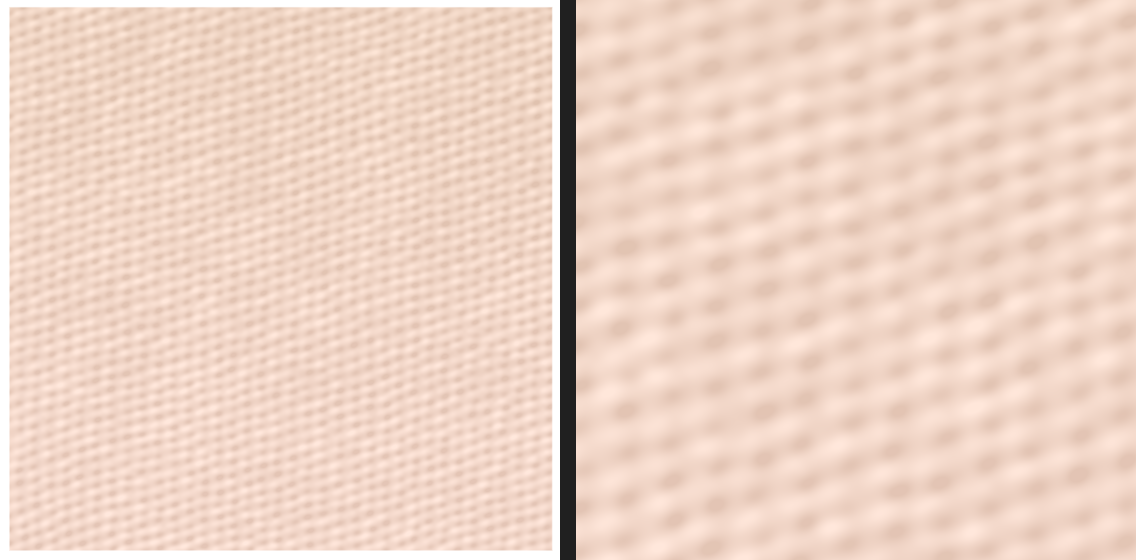
Left, the full canvas; right, a detail of the centre.
Give the GLSL for this texture, as a WebGL 2 fragment shader.

```glsl
#version 300 es
precision highp float;
// Pale pink twill cloth on a white page. Each stitch is a tilted soft highlight
// with a small shadow gap beside it, on a lattice that climbs column by column.
// Hashes vary the stitches; smooth noise bends the rows and mottles the tone.

uniform vec2 u_resolution;
out vec4 outColor;

const vec2 CLOTH_MIN = vec2(0.017, 0.017);
const vec2 CLOTH_MAX = vec2(0.986, 0.987);
const vec2 STITCHES = vec2(36.0, 41.0);      // repeats across and down
const float COLUMN_RISE = 0.34;              // rows climbed per column
const float STITCH_TILT = 0.42;              // radians
const vec2 THREAD_SIZE = vec2(0.0088, 0.0047);
const vec2 GAP_SIZE = vec2(0.0060, 0.0039);
const vec2 GAP_OFFSET = vec2(0.36, -0.46);   // in stitches
const float JITTER = 0.22;
const float THREAD_GAIN = 0.46;
const float GAP_GAIN = 0.50;
const float BASE_TONE = 0.42;

const vec3 PAGE = vec3(1.0);
const vec3 SHADOW = vec3(0.885, 0.768, 0.702);
const vec3 LIGHT = vec3(0.998, 0.905, 0.855);
const vec3 TOP_TINT = vec3(-0.008, -0.008, -0.018);
const vec3 BOTTOM_TINT = vec3(0.008, 0.005, 0.010);

vec2 hash2(vec2 p) {
    vec3 h = fract(vec3(p.xyx) * vec3(0.1031, 0.1030, 0.0973));
    h += dot(h, h.yzx + 33.33);
    return fract((h.xx + h.yz) * h.zy);
}

float valueNoise(vec2 p) {
    vec2 cell = floor(p);
    vec2 f = fract(p);
    f = f * f * (3.0 - 2.0 * f);
    float low = mix(hash2(cell).x, hash2(cell + vec2(1, 0)).x, f.x);
    float high = mix(hash2(cell + vec2(0, 1)).x, hash2(cell + vec2(1, 1)).x, f.x);
    return mix(low, high, f.y);
}

// Soft elliptical spot, brightest at its centre.
float spot(vec2 d, vec2 size) {
    d /= size;
    return exp(-0.5 * dot(d, d));
}

vec2 rotate(vec2 p, float angle) {
    float c = cos(angle), s = sin(angle);
    return vec2(c * p.x + s * p.y, c * p.y - s * p.x);
}

// Sums highlights and gaps of the surrounding stitches.
float weave(vec2 p) {
    vec2 pitch = (CLOTH_MAX - CLOTH_MIN) / STITCHES;
    vec2 grid = p / pitch;
    float tone = 0.0;
    for (int i = -1; i <= 1; i++) {
        float column = floor(grid.x) + float(i);
        float rise = column * COLUMN_RISE;
        for (int j = -1; j <= 1; j++) {
            float row = floor(grid.y - rise) + float(j);
            vec2 id = vec2(column, row) + 101.0;
            vec2 shift = (hash2(id) - 0.5) * JITTER;
            vec2 gain = 0.65 + 0.7 * hash2(id + 57.0);
            vec2 centre = vec2(column, row + rise) + 0.5 + shift;
            vec2 d = (grid - centre) * pitch;
            vec2 gap = d - GAP_OFFSET * pitch;
            tone += THREAD_GAIN * gain.x * spot(rotate(d, STITCH_TILT), THREAD_SIZE);
            tone -= GAP_GAIN * gain.y * spot(rotate(gap, STITCH_TILT), GAP_SIZE);
        }
    }
    return tone;
}

void main() {
    vec2 uv = gl_FragCoord.xy / u_resolution;
    float pixel = 1.0 / min(u_resolution.x, u_resolution.y);

    // Gently bent rows
    vec2 bend = vec2(valueNoise(uv * 6.0), valueNoise(uv * 6.0 + 40.0)) - 0.5;
    float tone = BASE_TONE + weave(uv - CLOTH_MIN + 0.010 * bend);

    // Broad mottling and fine grain
    tone += 0.12 * (valueNoise(uv * 9.0 + 11.0) - 0.5);
    tone += 0.10 * (valueNoise(uv * 130.0 + 73.0) - 0.5);
    vec3 cloth = mix(SHADOW, LIGHT, clamp(tone, 0.0, 1.0));

    // Warm top, pinker foot, faint upright streaks near the left edge
    cloth += mix(BOTTOM_TINT, TOP_TINT, smoothstep(0.1, 1.0, uv.y));
    float streak = valueNoise(vec2(uv.x * 70.0, 3.0)) - 0.5;
    cloth += vec3(0.010, 0.0, -0.014) * streak * (1.0 - smoothstep(0.05, 0.09, uv.x));

    // Cloth edge against the page
    vec2 inset = min(uv - CLOTH_MIN, CLOTH_MAX - uv);
    float mask = smoothstep(-pixel, pixel, min(inset.x, inset.y));
    outColor = vec4(mix(PAGE, cloth, mask), 1.0);
}
```
